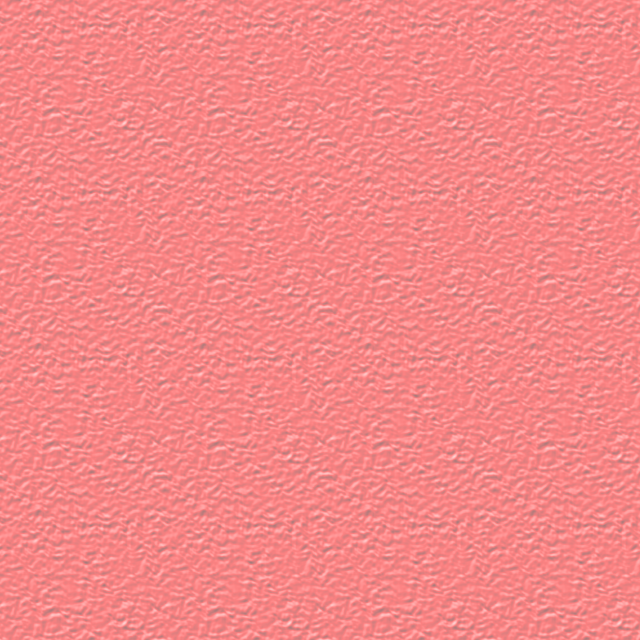
A Shadertoy shader for this texture:

```glsl
// Coral pink embossed paper: a tiled, finely wrinkled relief lit from above.

const vec2 TILES = vec2(3.88, 3.84);        // relief repeats across the canvas
const vec2 LIGHT_STEP = vec2(-0.004, 0.009); // half the emboss offset, in tiles
const vec3 PAPER = vec3(0.985, 0.505, 0.505);
const vec3 SHADOW_TINT = vec3(0.083, 0.006, 0.006);
const vec3 GLOSS_TINT = vec3(0.02, 0.073, 0.073);

// Unit gradient for a lattice cell, from an integer hash
vec2 cellGradient(vec2 cell, float seed) {
    uvec2 c = uvec2(cell);
    uint h = c.x * 1597u + c.y * 51749u + uint(seed) * 7919u;
    h = (h ^ (h >> 15)) * 73471u;
    h = (h ^ (h >> 13)) * 92821u;
    h ^= h >> 16;
    float angle = float(h & 65535u) / 65536.0 * 6.28318;
    return vec2(cos(angle), sin(angle));
}

// Contribution of one lattice corner, wrapped so the noise tiles
float cornerValue(vec2 cell, vec2 local, vec2 corner, vec2 period, float seed) {
    return dot(cellGradient(mod(cell + corner, period), seed), local - corner);
}

// Gradient noise over a unit tile split into period cells
float gradientNoise(vec2 tilePos, vec2 period, float seed) {
    vec2 p = tilePos * period;
    vec2 cell = floor(p);
    vec2 f = p - cell;
    vec2 w = f * f * f * (f * (f * 6.0 - 15.0) + 10.0);
    float low = mix(cornerValue(cell, f, vec2(0, 0), period, seed),
                    cornerValue(cell, f, vec2(1, 0), period, seed), w.x);
    float high = mix(cornerValue(cell, f, vec2(0, 1), period, seed),
                     cornerValue(cell, f, vec2(1, 1), period, seed), w.x);
    return mix(low, high, w.y);
}

// Paper height: long flat wrinkles plus fine grain
float paperHeight(vec2 p) {
    float bend = gradientNoise(p, vec2(13, 11), 1.0);
    vec2 bent = p + vec2(0.012, 0.022) * bend;
    return gradientNoise(bent, vec2(20, 29), 2.0)
         + 0.55 * gradientNoise(bent, vec2(37, 49), 3.0);
}

// Signed slope toward the light
float emboss(vec2 p, vec2 lightStep) {
    return paperHeight(p - lightStep) - paperHeight(p + lightStep);
}

// Shadows lose red, lit slopes gain white
vec3 shadePaper(float relief) {
    return PAPER + SHADOW_TINT * min(relief, 0.0)
                 + GLOSS_TINT * max(relief, 0.0);
}

void mainImage(out vec4 fragColor, in vec2 fragCoord) {
    vec2 uv = fragCoord / iResolution.xy;
    vec2 tilePos = uv * TILES;

    // Patches of rougher and calmer paper
    float roughness = 1.0 + 0.9 * gradientNoise(tilePos, vec2(6, 8), 4.0);
    float relief = 3.1 * roughness * emboss(tilePos, LIGHT_STEP);

    fragColor = vec4(clamp(shadePaper(relief), 0.0, 1.0), 1.0);
}
```
